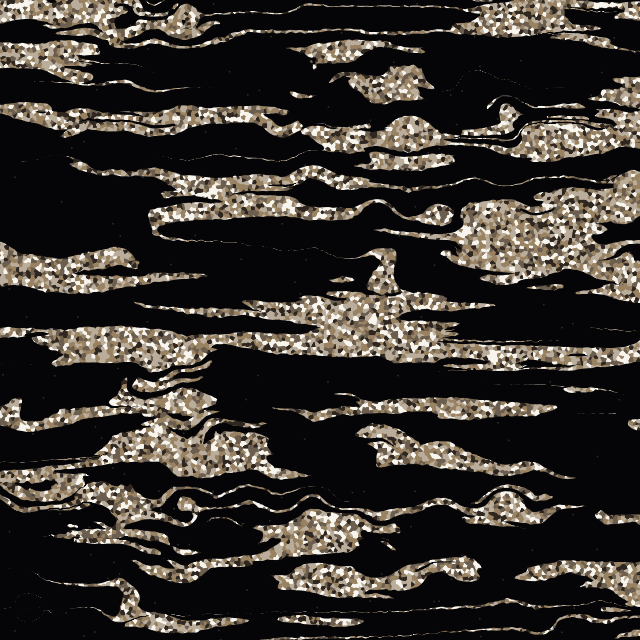
Reproduce this texture procedurally as a WebGL 2 fragment shader.

```glsl
#version 300 es
precision highp float;
// Black marbled lacquer in long horizontal streaks over champagne glitter.

#define STREAK_SCALE vec2(3.5, 22.0)
#define BODY_LEVEL 0.57
#define WISP_SCALE vec2(2.5, 27.0)
#define WISP_WIDTH 0.13
#define SWIRL_SCALE vec2(20.0, 26.0)
#define SWIRL_AMOUNT vec2(0.07, 0.045)
#define EDGE_ROUGHNESS 0.003
#define GRAIN_COUNT 170.0
#define GRAIN_SHARPNESS 18.0
#define DUST_COUNT 110.0
#define LACQUER vec3(0.02, 0.02, 0.028)

uniform vec2 u_resolution;
out vec4 fragColor;

float hash(vec2 p) {
    return fract(sin(dot(p, vec2(127.1, 311.7))) * 43758.5453);
}

vec2 hash2(vec2 p) {
    return vec2(hash(p), hash(p + 57.3));
}

float noise(vec2 p) {
    vec2 i = floor(p), f = fract(p);
    f = f * f * (3.0 - 2.0 * f);
    return mix(mix(hash(i), hash(i + vec2(1, 0)), f.x),
               mix(hash(i + vec2(0, 1)), hash(i + vec2(1, 1)), f.x), f.y);
}

// Signed noise pair used to displace the plane
vec2 drift(vec2 p) {
    return vec2(noise(p + 13.7), noise(p + 71.2)) - 0.5;
}

// Calm bands alternate with patches of swirling flow
vec2 flow(vec2 p) {
    float turbulence = smoothstep(0.4, 0.75, noise(p * vec2(3.0, 8.0) + 5.0));
    vec2 q = p + drift(p * vec2(3.0, 5.0)) * vec2(0.05, 0.035);
    q += drift(p * SWIRL_SCALE) * SWIRL_AMOUNT * mix(0.12, 1.0, turbulence);
    return q + drift(p * GRAIN_COUNT * 0.8) * EDGE_ROUGHNESS;
}

// Positive where glitter shows through the lacquer
float glitterField(vec2 p) {
    vec2 q = flow(p);
    float body = 0.5 * noise(q * STREAK_SCALE)
               + 0.3 * noise(q * STREAK_SCALE * 2.2 + 19.0)
               + 0.2 * noise(q * STREAK_SCALE * 4.7 + 43.0);
    body += 0.12 * (noise(p * vec2(2.0, 7.0) + 8.0) - 0.5);

    // Thin wisps follow the contours of a second stretched noise
    float contour = abs(noise(q * WISP_SCALE + 31.0) - 0.5);
    float width = WISP_WIDTH * (noise(q * vec2(5.0, 30.0) + 67.0) - 0.4);
    return max(body - BODY_LEVEL, width - contour);
}

// Colour of one flake, from shadowed to mirror bright
vec3 flakeColor(float h) {
    vec3 c = vec3(0.18, 0.15, 0.12);
    c = mix(c, vec3(0.42, 0.37, 0.31), step(0.15, h));
    c = mix(c, vec3(0.60, 0.51, 0.38), step(0.34, h));
    c = mix(c, vec3(0.73, 0.68, 0.61), step(0.55, h));
    return mix(c, vec3(0.97, 0.96, 0.93), step(0.81, h));
}

// Angular flakes: cells blended softly across their borders
vec3 glitter(vec2 p) {
    vec2 g = p * GRAIN_COUNT, cell = floor(g);
    vec3 sum = vec3(0.0);
    float total = 0.0;
    for (int y = -1; y <= 1; y++) {
        for (int x = -1; x <= 1; x++) {
            vec2 id = cell + vec2(x, y);
            float d = distance(g, id + hash2(id));
            float weight = exp(-GRAIN_SHARPNESS * d);
            sum += flakeColor(hash(id + 211.0)) * weight;
            total += weight;
        }
    }
    return sum / total;
}

// Sparse faint specks on the lacquer
float dust(vec2 p) {
    vec2 g = p * DUST_COUNT, id = floor(g);
    float d = distance(fract(g), 0.3 + 0.4 * hash2(id));
    return step(0.975, hash(id + 91.0)) * smoothstep(0.25, 0.05, d);
}

void main() {
    vec2 p = gl_FragCoord.xy / u_resolution.y;
    float field = glitterField(p);
    float slope = max(length(vec2(dFdx(field), dFdy(field))), 1e-4);
    float coverage = clamp(field / slope + 0.5, 0.0, 1.0);

    vec3 base = LACQUER + 0.14 * dust(p);
    fragColor = vec4(mix(base, glitter(p), coverage), 1.0);
}
```
